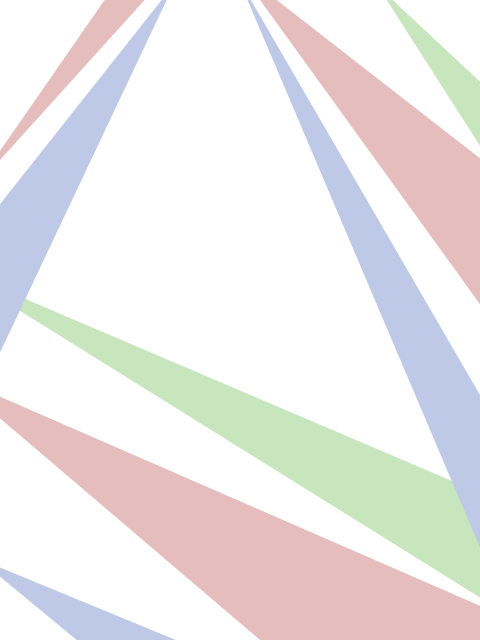
Give the GLSL for this background, as a Shadertoy shader.

```glsl
// Pastel red, green and blue beams widening across a white canvas.

#define CANVAS vec2(0.75, 1.0)
#define PAPER vec3(1.0)
#define ROSE vec3(0.898, 0.741, 0.741)
#define MINT vec3(0.784, 0.902, 0.741)
#define PERIWINKLE vec3(0.741, 0.788, 0.902)
#define EDGE_SOFTNESS 1.0

// Signed distance to the line from edge.xy to edge.zw, positive on its left.
float leftOf(vec2 p, vec4 edge) {
    vec2 along = normalize(edge.zw - edge.xy);
    vec2 offset = p - edge.xy;
    return along.x * offset.y - along.y * offset.x;
}

// Paints the wedge between two edges, both running from narrow to wide end.
void paintBeam(inout vec3 color, vec2 p, vec3 tint, vec4 rightEdge, vec4 leftEdge) {
    float inside = min(leftOf(p, rightEdge), -leftOf(p, leftEdge));
    float blur = EDGE_SOFTNESS / iResolution.y;
    color = mix(color, tint, clamp(inside / blur + 0.5, 0.0, 1.0));
}

void mainImage(out vec4 fragColor, in vec2 fragCoord) {
    vec2 p = fragCoord / iResolution.xy * CANVAS;
    vec3 color = PAPER;

    // Green beams, below the others
    paintBeam(color, p, MINT, vec4(0.0313, 0.5143, 0.75, 0.0664), vec4(0.0404, 0.5326, 0.7057, 0.2487));
    paintBeam(color, p, MINT, vec4(0.6042, 1.0, 0.75, 0.7721), vec4(0.6133, 1.0, 0.75, 0.8724));

    // Red beams
    paintBeam(color, p, ROSE, vec4(0.0, 0.75, 0.2259, 1.0), vec4(0.0, 0.7643, 0.1634, 1.0));
    paintBeam(color, p, ROSE, vec4(0.4063, 1.0, 0.75, 0.5247), vec4(0.4323, 1.0, 0.75, 0.7526));
    paintBeam(color, p, ROSE, vec4(0.0, 0.3464, 0.4063, 0.0), vec4(0.0, 0.3802, 0.75, 0.0534));

    // Blue beams, on top
    paintBeam(color, p, PERIWINKLE, vec4(0.2526, 1.0, 0.0, 0.681), vec4(0.2604, 1.0, 0.0, 0.4492));
    paintBeam(color, p, PERIWINKLE, vec4(0.3867, 1.0, 0.75, 0.1445), vec4(0.3919, 1.0, 0.75, 0.3828));
    paintBeam(color, p, PERIWINKLE, vec4(0.0, 0.099, 0.1198, 0.0), vec4(0.0, 0.1133, 0.2747, 0.0));

    fragColor = vec4(color, 1.0);
}
```
